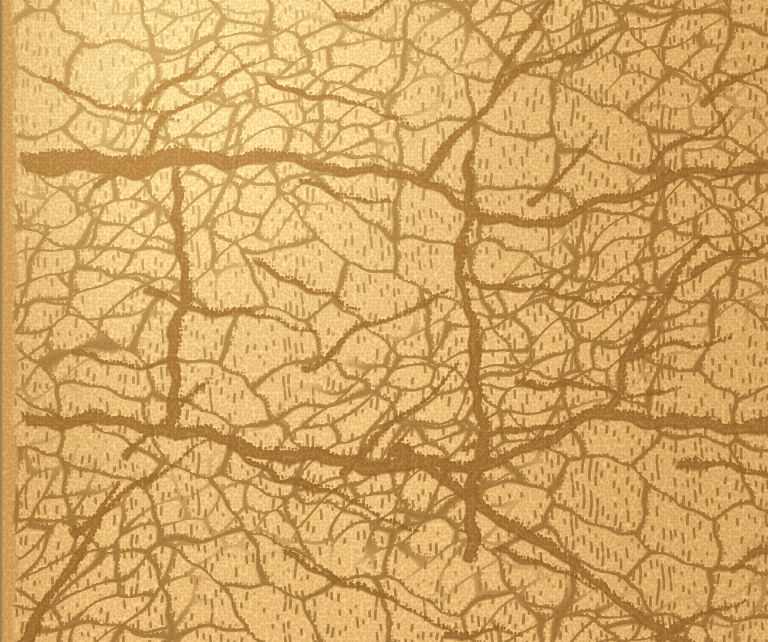
This texture is drawn by a WebGL 1 fragment shader. Its source:

```glsl
precision highp float;
// Aged golden panel: brown branches and a crackled web of veins over fine
// vertical dashes. Cellular noise gives veins and grain, layered sines bend
// them, and tapered segments form the branches.
uniform vec2 u_resolution;

float hash(vec2 p) {
  return fract(sin(dot(p, vec2(127.1, 311.7))) * 4375.85);
}

vec2 hash2(vec2 p) {
  return vec2(hash(p), hash(p + 37.3));
}

// Distances to the nearest and second nearest cell point.
vec2 cells(vec2 p) {
  vec2 base = floor(p), nearest = vec2(9.0);
  for (int j = -1; j <= 1; j++) {
    for (int i = -1; i <= 1; i++) {
      vec2 cell = base + vec2(float(i), float(j));
      float d = length(cell + 0.1 + 0.8 * hash2(cell) - p);
      nearest.y = min(nearest.y, max(nearest.x, d));
      nearest.x = min(nearest.x, d);
    }
  }
  return nearest;
}

vec2 wobble(vec2 p) {
  vec2 w = 0.012 * sin(p.yx * vec2(13.0, 11.0) + p * 7.0 + 1.3);
  w += 0.006 * sin(p.yx * vec2(37.0, 41.0) + p * 19.0 + 4.0);
  return w + 0.0025 * sin(p.yx * vec2(113.0, 97.0) - p * 61.0);
}

float patches(vec2 p) {
  return 0.5 + 0.25 * (sin(p.x * 9.0 + 2.0 * sin(p.y * 6.0)) + sin(p.y * 11.0 - p.x * 5.0 + 1.0));
}

// Tapered segment: signed distance to its outline.
float branch(vec2 p, vec2 a, vec2 b, float startWidth, float endWidth) {
  vec2 ab = b - a;
  float t = clamp(dot(p - a, ab) / dot(ab, ab), 0.0, 1.0);
  return length(p - a - ab * t) - mix(startWidth, endWidth, t);
}

// The two long horizontal limbs, as curves over x.
float limbs(vec2 p) {
  float upper = 0.762 - 0.05 * p.x - 0.06 * smoothstep(0.66, 0.78, p.x)
              + 0.10 * smoothstep(0.82, 1.2, p.x);
  float lower = 0.335 - 0.07 * smoothstep(0.25, 0.68, p.x)
              + 0.10 * smoothstep(0.72, 0.95, p.x) - 0.035 * smoothstep(0.95, 1.15, p.x);
  float upperWidth = mix(0.017, 0.006, smoothstep(0.0, 0.6, p.x));
  float d = min(abs(p.y - upper) - upperWidth, abs(p.y - lower) * 0.95 - 0.008);
  return max(d, 0.03 - p.x);
}

float twigs(vec2 p) {
  float d = 1.0;
  for (int i = 0; i < 30; i++) {
    float k = float(i);
    vec2 root = vec2(1.2, 1.0) * fract(vec2(0.7549, 0.5698) * k + 0.31);
    float angle = mix(-0.6, 0.85, hash(vec2(k, 3.0)));
    float reach = mix(0.12, 0.32, hash(vec2(k, 8.0)));
    vec2 tip = root + reach * vec2(cos(angle), sin(angle));
    d = min(d, branch(p, root, tip, 0.0045, 0.0005));
  }
  return d;
}

// Broken upright strokes in jittered columns.
float dashes(vec2 p) {
  float x = p.x * 105.0 + 0.18 * sin(p.y * 83.0 + p.x * 40.0);
  float column = floor(x), seed = hash(vec2(column, 5.0));
  float across = abs(fract(x) - 0.35 - 0.3 * seed);
  float stroke = sin(p.y * 97.0 + seed * 50.0) + sin(p.y * 229.0 + seed * 91.0)
               + 0.7 * sin(p.y * 17.0 + seed * 30.0);
  float crowd = 0.5 + 0.5 * sin(p.x * 31.0 + 1.5 * sin(p.x * 13.0));
  float gap = 1.1 - 1.2 * crowd * hash(vec2(column, 9.0)) - 0.35 * smoothstep(0.4, 1.1, p.x);
  return smoothstep(0.32, 0.12, across) * smoothstep(gap - 0.3, gap + 0.4, stroke);
}

void main() {
  vec2 p = gl_FragCoord.xy / u_resolution.y;
  float grain = cells(p * vec2(190.0, 170.0)).x - 0.45;
  vec2 q = p + wobble(p) + 0.004 * grain;
  float panel = smoothstep(0.018, 0.028, p.x + 0.004 * sin(p.y * 40.0));

  // Branches: limbs, forks, upright stems and scattered twigs.
  float wood = limbs(q);
  wood = min(wood, branch(q, vec2(0.62, 0.29), vec2(1.10, -0.02), 0.008, 0.006));
  wood = min(wood, branch(q, vec2(0.65, 0.73), vec2(0.88, 1.00), 0.007, 0.003));
  wood = min(wood, branch(q, vec2(0.28, 0.34), vec2(0.27, 0.73), 0.008, 0.006));
  wood = min(wood, branch(q, vec2(0.74, 0.12), vec2(0.73, 0.76), 0.009, 0.005));
  wood = min(wood, branch(q, vec2(0.94, 0.36), vec2(1.08, 0.61), 0.006, 0.003));
  wood = min(wood, branch(q, vec2(0.04, 0.00), vec2(0.17, 0.23), 0.009, 0.003));
  wood = min(wood, twigs(q)) + 0.005 * grain;
  float fill = smoothstep(0.0025, -0.002, wood);
  float rim = smoothstep(0.004, 0.0, abs(wood));

  // Crackle: a wide web and a finer one that fades in and out.
  vec2 wide = cells(q * vec2(8.0, 11.0) + vec2(0.0, q.x * 3.0));
  vec2 fine = cells(q * vec2(15.0, 22.0) - vec2(q.y * 5.0, q.x * 7.0));
  float cover = patches(p);
  float web = smoothstep(0.095, 0.025, wide.y - wide.x + 0.05 * grain);
  web = max(web, smoothstep(0.15, 0.04, fine.y - fine.x + 0.08 * grain) * smoothstep(0.3, 0.65, cover));

  // Gold ground, lit from the upper left.
  float glow = exp(-4.5 * dot(p - vec2(0.27, 0.93), p - vec2(0.27, 0.93)));
  float shade = smoothstep(0.5, 1.25, p.x) * 0.6 + smoothstep(0.25, 0.0, p.x) * 0.5;
  vec3 color = mix(vec3(0.93, 0.75, 0.48), vec3(0.99, 0.88, 0.61), glow);
  color = mix(color, vec3(0.83, 0.64, 0.37), shade * (1.0 - 0.6 * glow));
  color += vec3(0.16, 0.17, 0.16) * grain + 0.025 * (cover - 0.5);

  // Ink pales inside the glow.
  vec3 veinColor = mix(vec3(0.50, 0.32, 0.10), vec3(0.72, 0.54, 0.26), glow);
  vec3 woodColor = mix(vec3(0.63, 0.44, 0.20), vec3(0.76, 0.56, 0.29), glow) + 0.14 * grain;
  float ink = max(web * 0.78, dashes(p) * (0.72 - 0.25 * glow));
  color = mix(color, veinColor, ink * panel * (0.85 + 0.5 * grain));
  color = mix(color, woodColor, fill * panel * 0.92);
  color = mix(color, veinColor, rim * panel * 0.4);

  // Plain margin with a dull outer edge.
  color = mix(color, vec3(0.80, 0.60, 0.33) + 0.12 * grain, (1.0 - panel) * 0.75);
  color = mix(vec3(0.62, 0.50, 0.32), color, smoothstep(0.001, 0.006, p.x));
  gl_FragColor = vec4(clamp(color, 0.0, 1.0), 1.0);
}
```
